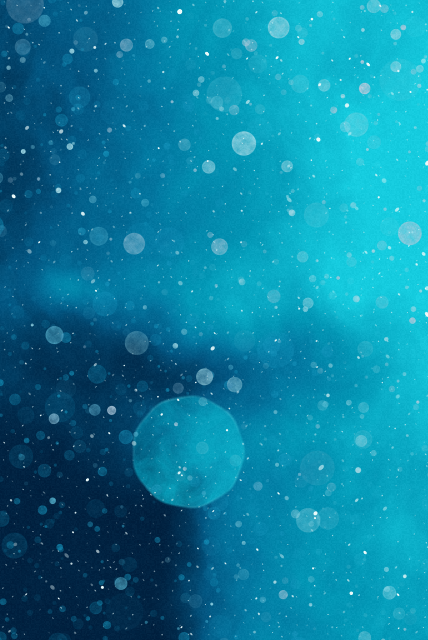
Write a Shadertoy shader that draws this texture.

```glsl
// Drifting bokeh discs and bright dust in cloudy teal water.
#define ABYSS vec3(0.00, 0.13, 0.25)
#define DEEP  vec3(0.01, 0.34, 0.51)
#define MID   vec3(0.01, 0.47, 0.63)
#define TEAL  vec3(0.01, 0.59, 0.71)
#define CYAN  vec3(0.06, 0.73, 0.82)
#define PALE  vec3(0.62, 0.84, 0.89)
#define GLOW  vec3(0.08, 0.58, 0.74)
#define CLOUD_AMOUNT 0.13
#define GRAIN_AMOUNT 0.03
#define BIG_DISC vec3(0.294, 0.294, 0.089)

vec4 hash4(vec2 p) {
    vec4 q = fract(p.xyxy * vec4(0.1031, 0.1030, 0.0973, 0.1099));
    q += dot(q, q.wzxy + 33.33);
    return fract((q.xxyz + q.yzzw) * q.zywx);
}

// Layered, warped sines: slow cloudy variation in -1..1.
float clouds(vec2 p) {
    float sum = 0.0, amp = 0.5;
    for (int i = 0; i < 5; i++) {
        p += 0.35 * sin(p.yx * 1.7 + float(i));
        sum += amp * sin(p.x + 1.3) * cos(p.y);
        p = mat2(1.5, 1.1, -1.1, 1.5) * p;
        amp *= 0.6;
    }
    return sum;
}

float blob(vec2 uv, vec2 centre, vec2 radius) {
    vec2 q = (uv - centre) / radius;
    return exp(-dot(q, q));
}

// Light level of the water: 0 is the abyss, 1 the brightest cyan.
float lightLevel(vec2 uv) {
    vec2 raw = uv;
    uv += 0.04 * vec2(clouds(uv * 6.0), clouds(uv * 5.0 + 4.0));
    float level = mix(0.20, 0.98, smoothstep(-0.05, 0.85, uv.x));
    level += 0.14 * blob(uv, vec2(0.38, 0.54), vec2(0.28, 0.05));
    level += 0.28 * blob(uv, vec2(0.13, 0.535), vec2(0.07, 0.03));
    level += 0.16 * blob(uv, vec2(1.0, 0.75), vec2(0.25, 0.35));
    level += 0.20 * blob(uv, vec2(1.0, 0.45), vec2(0.12, 0.25));
    level -= 0.12 * blob(uv, vec2(0.15, 0.75), vec2(0.25, 0.10));
    level -= 0.56 * blob(uv, vec2(0.56, 0.43), vec2(0.38, 0.085));
    level -= 0.22 * (1.0 - smoothstep(0.25, 0.40, uv.y));
    float lower = 1.0 - smoothstep(0.18, 0.46, uv.y);
    level *= mix(1.0, smoothstep(0.36, 0.54, uv.x), lower);
    float haze = clouds(raw * vec2(8.0, 11.0) + 2.0) + 0.4 * clouds(raw * 23.0);
    return level + CLOUD_AMOUNT * haze * smoothstep(-0.1, 0.3, level);
}

vec3 waterColor(float level) {
    float s = clamp(level, 0.0, 1.15) * 4.0;
    vec3 col = mix(ABYSS, DEEP, clamp(s, 0.0, 1.0));
    col = mix(col, MID, clamp(s - 1.0, 0.0, 1.0));
    col = mix(col, TEAL, clamp(s - 2.0, 0.0, 1.0));
    return mix(col, CYAN, clamp(s - 3.0, 0.0, 1.5));
}

// One large, slightly faceted disc with a hazy, broken rim.
vec3 bigDisc(vec3 col, vec2 p) {
    vec2 d = p - BIG_DISC.xy;
    float r = BIG_DISC.z * (1.0 + 0.012 * cos(9.0 * atan(d.y, d.x)));
    float dist = length(d) / r;
    float inside = 1.0 - smoothstep(0.95, 1.01, dist);
    float rim = smoothstep(0.93, 0.97, dist) * inside;
    float fill = 0.72 + 0.35 * clouds(p * 40.0) + 1.5 * d.x;
    vec3 tint = mix(TEAL, CYAN, clamp(0.4 + 4.0 * d.x - 3.0 * d.y, 0.0, 1.0));
    col = mix(col, tint, inside * clamp(fill, 0.0, 0.9));
    float broken = 0.5 + 0.5 * clouds(p * 60.0);
    return mix(col, PALE, rim * broken * (0.18 + 2.0 * max(d.y, 0.0)));
}

// Scattered translucent discs; size is a fraction of a cell.
vec3 bokeh(vec3 col, vec2 p, float cells, float size, float density, float opacity) {
    vec2 g = p * cells, base = floor(g);
    float px = cells / iResolution.y;
    float mottle = 1.0 + 0.35 * clouds(p * 230.0);
    for (int j = -1; j <= 1; j++)
    for (int i = -1; i <= 1; i++) {
        vec2 id = base + vec2(i, j);
        vec4 h = hash4(id + cells * 7.0);
        vec4 k = hash4(id + cells * 13.0 + 50.0);
        if (h.z > density) continue;
        float r = size * mix(0.4, 1.0, h.w * h.w);
        float dist = length(g - id - h.xy);
        float soft = max(px * 0.7, r * 0.04);
        float disc = 1.0 - smoothstep(r - soft, r + soft, dist);
        float rim = smoothstep(0.75 * r, r, dist);
        vec2 place = (id + h.xy) / cells - vec2(0.33, 0.5);
        float pale = smoothstep(0.5, 0.85, k.x + dot(place, vec2(0.7, 0.45)));
        vec3 tint = mix(max(GLOW, col + 0.04), PALE, pale);
        tint += vec3(0.08, -0.05, -0.03) * pale * step(0.7, k.z);
        float alpha = opacity * mix(0.2, 1.0, k.y * k.y) * mix(0.8, 1.25, pale);
        alpha *= (0.9 + 0.2 * rim) * mottle;
        col = mix(col, tint, disc * clamp(alpha, 0.0, 0.95));
    }
    return col;
}

// Sharp white specks, one at most per cell, slightly stretched.
float dust(vec2 p, float cells, float size, float density) {
    vec2 g = p * cells, id = floor(g);
    vec4 h = hash4(id + cells * 3.0);
    vec4 k = hash4(id + cells * 5.0 + 20.0);
    vec2 d = g - id - mix(vec2(0.2), vec2(0.8), h.xy);
    d += 0.6 * (k.z - 0.5) * d.yx;
    float px = 0.7 * cells / iResolution.y;
    float r = size * mix(0.5, 1.0, h.w);
    float spot = 1.0 - smoothstep(max(r - px, 0.0), r + px, length(d));
    return spot * step(h.z, density) * mix(0.3, 1.1, k.x * k.x);
}

void mainImage(out vec4 fragColor, in vec2 fragCoord) {
    vec2 uv = fragCoord / iResolution.xy;
    vec2 p = fragCoord / iResolution.y;
    vec3 col = waterColor(lightLevel(uv));
    col = bigDisc(col, p);

    // Discs from large and faint to small and crisp
    col = bokeh(col, p, 8.0, 0.29, 0.60, 0.36);
    col = bokeh(col, p, 15.0, 0.30, 0.58, 0.62);
    col = bokeh(col, p, 26.0, 0.28, 0.48, 0.72);
    col = bokeh(col, p, 44.0, 0.23, 0.36, 0.85);

    // Bright dust
    float specks = 1.2 * dust(p, 17.0, 0.065, 0.34) + dust(p, 38.0, 0.070, 0.32);
    specks += 0.6 * dust(p + 0.37, 70.0, 0.080, 0.35);
    col = mix(col, vec3(0.92, 0.98, 0.98), min(specks, 1.0));

    // Fine grain
    col += GRAIN_AMOUNT * (hash4(floor(p * 512.0)).x - 0.5);
    fragColor = vec4(clamp(col, 0.0, 1.0), 1.0);
}
```
